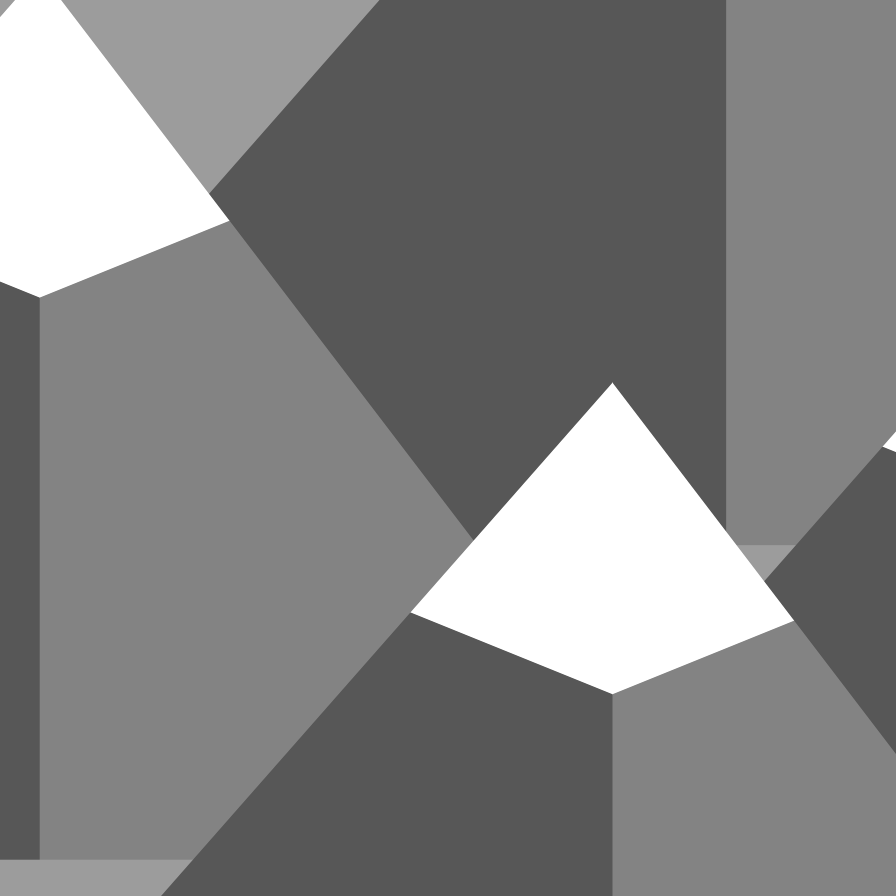
Give the GLSL for this pattern, as a WebGL 1 fragment shader.

```glsl
precision highp float;

uniform vec2 u_resolution;

const vec3 SKY = vec3(0.61);
const vec3 SHADED_FACE = vec3(0.34);
const vec3 LIT_FACE = vec3(0.515);
const vec3 SNOW = vec3(1.0);

const float LEFT_SLOPE = 1.137;
const float RIGHT_SLOPE = 1.31;
const float SNOW_DEPTH = 0.3477;   // apex to lowest snow point, at size 1
const float SNOW_RISE = 0.405;     // tilt of the snow line away from the ridge
const float BASE_DEPTH = 0.948;    // apex to foot, at size 1

// One mountain per column, back to front: apex x, apex y, size, unused
const mat4 MOUNTAINS = mat4(
  0.8105, 1.4400, 1.106, 0.0,
  0.0443, 1.0312, 1.045, 0.0,
  1.2150, 0.7630, 1.020, 0.0,
  0.6836, 0.5729, 1.000, 0.0
);

// Coverage of the side where the signed distance is positive
float coverage(float dist, float pixel) {
  return smoothstep(-0.6 * pixel, 0.6 * pixel, dist);
}

// Signed distance below a line falling by slope per unit of run
float belowLine(float depth, float run, float slope) {
  return (depth - slope * run) / sqrt(1.0 + slope * slope);
}

vec3 paintMountain(vec3 behind, vec2 p, vec3 mountain, float pixel) {
  float across = p.x - mountain.x;
  float depth = mountain.y - p.y;
  float size = mountain.z;

  // Silhouette: two flanks and a flat foot
  float flanks = min(belowLine(depth, -across, LEFT_SLOPE),
                     belowLine(depth, across, RIGHT_SLOPE));
  float body = min(flanks, BASE_DEPTH * size - depth);

  // Two faces meeting at the ridge, with snow over both
  vec3 face = mix(SHADED_FACE, LIT_FACE, coverage(across, pixel));
  float snow = -belowLine(depth - SNOW_DEPTH * size, -abs(across), SNOW_RISE);
  face = mix(face, SNOW, coverage(snow, pixel));

  return mix(behind, face, coverage(body, pixel));
}

void main() {
  vec2 p = gl_FragCoord.xy / u_resolution;
  float pixel = 1.0 / min(u_resolution.x, u_resolution.y);

  vec3 color = SKY;
  for (int i = 0; i < 4; i++) {
    color = paintMountain(color, p, MOUNTAINS[i].xyz, pixel);
  }
  gl_FragColor = vec4(color, 1.0);
}
```
